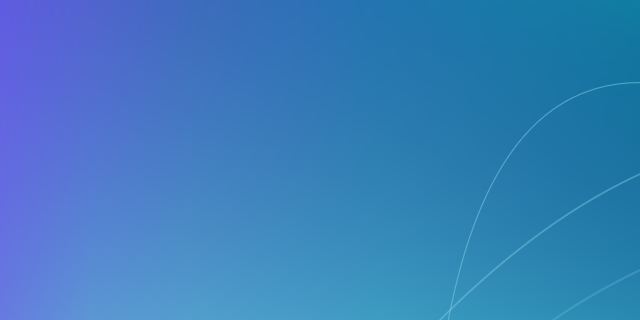
Give the GLSL for this background, as a Shadertoy shader.

```glsl
const int CURVE_STEPS = 32;
const vec3 LINE_COLOR = vec3(0.50, 0.80, 0.90);

float ramp(float from, float to, float x) {
    return clamp((x - from) / (to - from), 0.0, 1.0);
}

// Horizontal gradient with stops packed towards the violet side
vec3 gradientRow(float x, vec3 violet, vec3 indigo, vec3 blue, vec3 azure, vec3 teal) {
    vec3 color = mix(violet, indigo, ramp(0.0, 0.14, x));
    color = mix(color, blue, ramp(0.14, 0.30, x));
    color = mix(color, azure, ramp(0.30, 0.60, x));
    return mix(color, teal, ramp(0.60, 1.0, x));
}

// Parabola through the three rows at y = 0, 0.5 and 1
vec3 blendRows(float y, vec3 bottom, vec3 middle, vec3 top) {
    return bottom * (1.0 - y) * (1.0 - 2.0 * y)
         + middle * 4.0 * y * (1.0 - y)
         + top * y * (2.0 * y - 1.0);
}

vec3 background(vec2 uv) {
    vec3 bottom = gradientRow(uv.x,
        vec3(0.40, 0.48, 0.88), vec3(0.36, 0.59, 0.83), vec3(0.32, 0.62, 0.80),
        vec3(0.24, 0.61, 0.76), vec3(0.16, 0.54, 0.69));
    vec3 middle = gradientRow(uv.x,
        vec3(0.39, 0.41, 0.88), vec3(0.33, 0.47, 0.82), vec3(0.27, 0.50, 0.76),
        vec3(0.18, 0.50, 0.70), vec3(0.10, 0.45, 0.63));
    vec3 top = gradientRow(uv.x,
        vec3(0.37, 0.36, 0.88), vec3(0.32, 0.39, 0.81), vec3(0.24, 0.42, 0.74),
        vec3(0.13, 0.46, 0.69), vec3(0.06, 0.49, 0.63));
    return blendRows(uv.y, bottom, middle, top);
}

float segmentDistance(vec2 p, vec2 a, vec2 b) {
    vec2 ab = b - a;
    float t = clamp(dot(p - a, ab) / dot(ab, ab), 0.0, 1.0);
    return length(p - a - ab * t);
}

vec2 bezierPoint(vec2 start, vec2 control, vec2 end, float t) {
    return mix(mix(start, control, t), mix(control, end, t), t);
}

float bezierDistance(vec2 p, vec2 start, vec2 control, vec2 end) {
    float nearest = 10.0;
    vec2 previous = start;
    for (int i = 1; i <= CURVE_STEPS; i++) {
        vec2 next = bezierPoint(start, control, end, float(i) / float(CURVE_STEPS));
        nearest = min(nearest, segmentDistance(p, previous, next));
        previous = next;
    }
    return nearest;
}

// Antialiased coverage that dims lines thinner than a pixel
float strokeCoverage(float distance, float width, float pixel) {
    float edge = clamp((0.5 * (width + pixel) - distance) / pixel, 0.0, 1.0);
    return min(edge, width / pixel);
}

void mainImage(out vec4 fragColor, in vec2 fragCoord) {
    vec2 uv = fragCoord / iResolution.xy;
    vec2 p = vec2(uv.x * 2.0, uv.y);
    float pixel = 1.0 / iResolution.y;
    vec3 color = background(uv);

    // Three fine arcs rising to the right edge
    float tallArc = bezierDistance(p, vec2(1.401, 0.0), vec2(1.544, 0.742), vec2(2.0, 0.742));
    float wideArc = bezierDistance(p, vec2(1.375, 0.0), vec2(1.688, 0.313), vec2(2.0, 0.456));
    float lowArc = bezierDistance(p, vec2(1.729, 0.0), vec2(1.854, 0.086), vec2(2.0, 0.156));
    color = mix(color, LINE_COLOR, 0.55 * strokeCoverage(tallArc, 0.0035, pixel));
    color = mix(color, LINE_COLOR, 0.45 * strokeCoverage(wideArc, 0.0055, pixel));
    color = mix(color, LINE_COLOR, 0.25 * strokeCoverage(lowArc, 0.0065, pixel));

    fragColor = vec4(color, 1.0);
}
```
